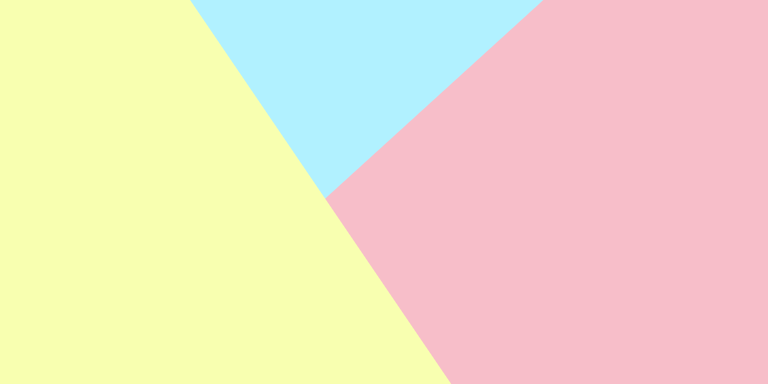
This background is drawn by a WebGL 2 fragment shader. Its source:

```glsl
#version 300 es
precision highp float;
// Three flat pastel fields: yellow at the left, blue at the top, pink at the right.
// Each border is a straight line through two points; the signed distance to it
// picks the field on either side, blended over one pixel.

uniform vec2 u_resolution;
out vec4 fragColor;

// Points in units of the canvas height, origin at the lower left
#define SLOPE_TOP    vec2(0.495, 1.0)
#define SLOPE_BOTTOM vec2(1.175, 0.0)
#define JUNCTION     vec2(0.847, 0.483)
#define BRANCH_TOP   vec2(1.415, 1.0)

#define YELLOW vec3(0.972, 1.0, 0.69)
#define BLUE   vec3(0.694, 0.945, 1.0)
#define PINK   vec3(0.967, 0.747, 0.79)

// Signed distance to the line from a to b, positive on its left
float lineDistance(vec2 p, vec2 a, vec2 b) {
    vec2 dir = normalize(b - a);
    return dot(p - a, vec2(-dir.y, dir.x));
}

// Coverage of the positive side, softened across one pixel
float coverage(float dist) {
    return clamp(dist * u_resolution.y + 0.5, 0.0, 1.0);
}

void main() {
    vec2 p = gl_FragCoord.xy / u_resolution.y;

    // Right part: blue above the branch, pink below
    float blueSide = coverage(lineDistance(p, JUNCTION, BRANCH_TOP));
    vec3 color = mix(PINK, BLUE, blueSide);

    // Left part: yellow up to the long slope
    float yellowSide = coverage(lineDistance(p, SLOPE_BOTTOM, SLOPE_TOP));
    color = mix(color, YELLOW, yellowSide);

    fragColor = vec4(color, 1.0);
}
```
